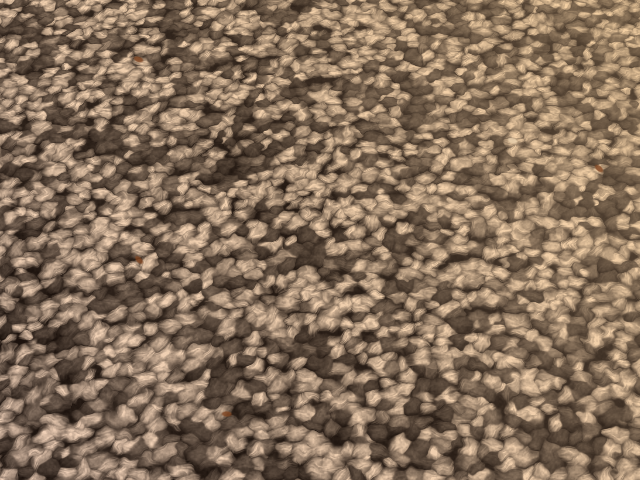
Give the GLSL for this texture, as a WebGL 1 fragment shader.

```glsl
precision highp float;
// Speckled cut-pile carpet seen at a slant: jittered, tilted elliptical tufts
// are blended by height, shaded as soft domes and roughened with fibre noise.
// A warm light falls from the upper right; a few crumbs lie on the pile.

uniform vec2 u_resolution;

#define TUFTS vec2(33.0, 36.0)   // tufts per canvas height at the near edge
#define SLANT 0.28               // strength of the perspective
#define LEAN 0.45                // mean tilt of the tufts, radians
#define OVERLAP 9.0              // crispness of the borders between tufts
#define DARK_SHARE 0.37          // share of dark yarn
#define FIBRE 0.34               // strength of the strands on each tuft
#define GRAIN 0.20               // strength of the fine fuzz
#define SHADOW vec3(0.165, 0.120, 0.090)
#define YARN vec3(0.845, 0.725, 0.605)

float hash(vec2 p) {
  vec3 a = fract(p.xyx * 0.1031);
  a += dot(a, a.yzx + 33.33);
  return fract((a.x + a.y) * a.z);
}

vec2 hash2(vec2 p) {
  return vec2(hash(p + 11.3), hash(p + 47.9));
}

float noise(vec2 p) {
  vec2 i = floor(p), f = fract(p);
  f = f * f * (3.0 - 2.0 * f);
  return mix(mix(hash(i), hash(i + vec2(1.0, 0.0)), f.x),
             mix(hash(i + vec2(0.0, 1.0)), hash(i + 1.0), f.x), f.y);
}

vec2 rotate(vec2 v, float angle) {
  float c = cos(angle), s = sin(angle);
  return vec2(c * v.x + s * v.y, c * v.y - s * v.x);
}

// Brightness of the yarn in one tuft; dark tufts gather in loose clusters
float yarnTone(vec2 id) {
  float pick = hash(id + 5.7) + 0.7 * (noise(id * 0.4) - 0.5);
  float pale = smoothstep(DARK_SHARE - 0.16, DARK_SHARE + 0.16, pick);
  return mix(0.30, 0.94, pale) + 0.22 * (hash(id + 71.0) - 0.5);
}

// Brightness of the pile at a point on the carpet plane
float pile(vec2 q) {
  q += 0.45 * (vec2(noise(q * 1.9), noise(q * 1.9 + 37.0)) - 0.5);
  vec2 cell = floor(q);
  float total = 0.0001, sum = 0.0;
  for (int j = -1; j <= 1; j++) {
    for (int i = -1; i <= 1; i++) {
      vec2 id = cell + vec2(float(i), float(j));
      vec2 d = q - id - hash2(id);
      float angle = LEAN + 1.8 * (hash(id + 23.0) - 0.5);
      vec2 radii = vec2(0.82, 0.58) * mix(0.75, 1.25, hash(id + 91.0));
      vec2 local = rotate(d, angle) / radii;
      float r2 = dot(local, local);
      float weight = exp(OVERLAP * (0.6 * hash(id + 3.1) - r2));
      float dome = max(1.0 - r2, 0.0);
      float strands = noise(local * vec2(2.2, 5.5) + id * 17.0) - 0.5;
      float shade = yarnTone(id) * (0.36 + 0.70 * dome + FIBRE * strands);
      shade += 0.11 * clamp(d.y + 0.5 * d.x, -1.0, 1.0);
      sum += weight * shade;
      total += weight;
    }
  }
  return sum / total;
}

// Sparse crumbs: colour in rgb, coverage in a
vec4 crumbs(vec2 p) {
  vec2 g = p * 5.0, id = floor(g);
  vec2 d = fract(g) - 0.2 - 0.6 * hash2(id + 8.0);
  vec2 local = rotate(d, 6.28 * hash(id + 2.0)) / vec2(0.055, 0.03);
  float cover = 1.0 - smoothstep(0.6, 1.2, length(local));
  cover *= step(0.82, hash(id + 60.0));
  vec3 colour = mix(vec3(0.50, 0.27, 0.13), vec3(0.92, 0.82, 0.68),
                    step(0.75, hash(id + 31.0)));
  return vec4(colour, 0.8 * cover);
}

void main() {
  vec2 p = gl_FragCoord.xy / u_resolution.y;
  float aspect = u_resolution.x / u_resolution.y;

  // Perspective: tufts shrink and flatten towards the top
  float depth = 1.0 / (1.0 - SLANT * p.y);
  vec2 plane = vec2(p.x - 0.5 * aspect, p.y) * depth;
  float value = pile(plane * TUFTS + 40.0);

  // Fine fuzz at two scales
  float fuzz = 0.6 * noise(p * 190.0) + 0.4 * noise(p * 340.0 + 9.0) - 0.5;
  value += GRAIN * fuzz * (0.4 + value);

  // Light: dim and contrasty at lower left, bright and flat at upper right
  float light = clamp(0.6 * p.x / aspect + 0.4 * p.y, 0.0, 1.0);
  value = mix(value, 0.62, 0.24 * smoothstep(0.4, 1.0, light));
  value += mix(-0.08, 0.10, light) + 0.12 * (noise(p * 3.5 + 4.0) - 0.5);
  value = clamp(value, -0.08, 1.15);

  vec3 colour = mix(SHADOW, YARN, value);
  colour *= mix(vec3(0.99, 1.0, 1.06), vec3(1.01, 1.0, 0.93), light);
  vec4 crumb = crumbs(p);
  gl_FragColor = vec4(mix(colour, crumb.rgb, crumb.a), 1.0);
}
```
